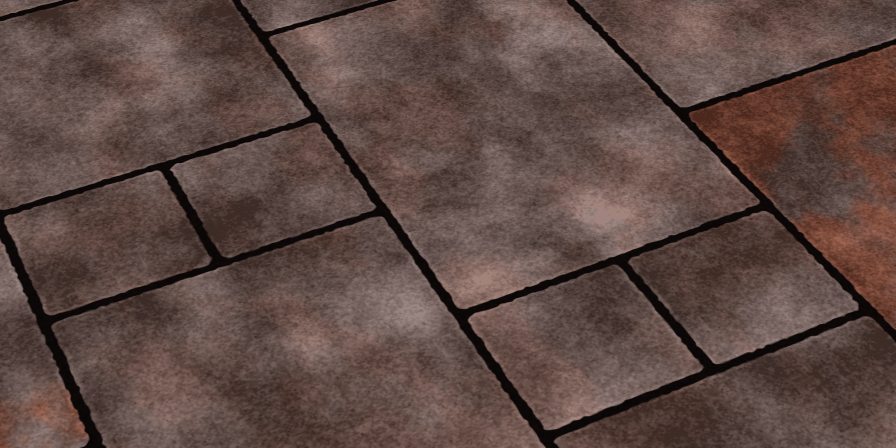
A WebGL 1 fragment shader for this texture:

```glsl
precision highp float;
// Weathered concrete paving in perspective: long slabs, square slabs and pairs of small stones.

uniform vec2 u_resolution;

#define JOINT 0.014        // half the gap between stones
#define CORNER 0.022       // corner radius
#define RAGGED 0.007       // chipping of the edges
#define CLOUD 1.35         // contrast of the large blotches
#define GRAIN 0.48         // contrast of the sandy surface
#define RUST 0.85          // strength of the rusty bloom
#define DARK vec3(0.235, 0.170, 0.152)
#define LIGHT vec3(0.605, 0.525, 0.510)
#define RUST_TINT vec3(1.30, 0.91, 0.72)
#define GAP_COLOR vec3(0.045, 0.028, 0.026)

float hash(vec2 p) {
  vec3 h = fract(p.xyx * vec3(0.1031, 0.1030, 0.0973));
  h += dot(h, h.yzx + 33.33);
  return fract((h.x + h.y) * h.z);
}

float noise(vec2 p) {
  vec2 i = floor(p), f = fract(p);
  f = f * f * (3.0 - 2.0 * f);
  return mix(mix(hash(i), hash(i + vec2(1.0, 0.0)), f.x),
             mix(hash(i + vec2(0.0, 1.0)), hash(i + vec2(1.0, 1.0)), f.x), f.y);
}

float fbm(vec2 p) {
  float sum = 0.0, amp = 0.5;
  for (int i = 0; i < 5; i++) {
    sum += amp * noise(p);
    p = mat2(1.6, 1.2, -1.2, 1.6) * p + 7.3;
    amp *= 0.55;
  }
  return sum / 1.055;
}

// Ground plane: x counts columns, y runs towards the viewer at the same scale.
vec2 groundPlane(vec2 p, float depth) {
  return vec2((3.817 * p.x + 5.667) / depth - 1.691,
              (3.78 - (10.94 - p.x) / depth) * 2.016);
}

// Stone under a ground point: xy = offset from its centre, zw = half its size.
vec4 findStone(vec2 g, out vec2 id, out float units) {
  float column = floor(g.x);
  float row = 2.0 * g.y - floor(1.5 * column);
  float t = mod(row, 6.0);
  float first = mod(column + 1.0, 4.0) < 2.0 ? 2.0 : 3.0;
  float start = 0.0;
  units = first;
  if (t >= first + 1.0) {
    start = first + 1.0;
    units = 5.0 - first;
  } else if (t >= first) {
    start = first;
    units = 1.0;
  }
  float split = units < 1.5 ? 2.0 : 1.0;
  float across = g.x * split;
  id = vec2(floor(across) / split, floor(row / 6.0) * 6.0 + start);
  return vec4((fract(across) - 0.5) / split, (t - start - 0.5 * units) * 0.5,
              0.5 / split, 0.25 * units);
}

float roundedBox(vec2 p, vec2 halfSize, float radius) {
  vec2 q = abs(p) - halfSize + radius;
  return length(max(q, 0.0)) + min(max(q.x, q.y), 0.0) - radius;
}

void main() {
  vec2 p = gl_FragCoord.xy / u_resolution * vec2(2.0, 1.0);
  float depth = 3.852 - p.y;
  vec2 ground = groundPlane(p, depth);
  float pixel = 5.5 / (depth * u_resolution.y);

  vec2 id;
  float units;
  vec4 stone = findStone(ground, id, units);
  float batch = mod(floor(id.x), 3.0);
  float isLong = step(2.5, units);
  float seed = hash(id + 5.7);

  // Outline with small chips
  float edge = roundedBox(stone.xy, stone.zw - JOINT, CORNER);
  edge += RAGGED * (noise(ground * 65.0) - 0.5);

  // Blotches, pale bloom and sandy grain
  vec2 local = ground + id * 17.3;
  float cloud = fbm(local * vec2(4.5, 3.2));
  float bloom = smoothstep(0.47, 0.72, fbm(local * vec2(3.2, 5.0) + 41.0));
  float sand = 0.6 * noise(ground * 150.0) + 0.4 * noise(ground * 75.0 + 9.0);
  float pits = smoothstep(0.78, 0.95, noise(ground * 95.0 + 23.0));
  float pale = isLong * (1.0 - abs(batch - 1.0));
  float tone = 0.37 + CLOUD * (cloud - 0.5) + GRAIN * (sand - 0.5);
  tone += bloom * (0.17 + 0.10 * pale) + 0.12 * (seed - 0.5) + 0.03 * pale;
  tone -= 0.13 * pits;

  // Worn bright rim, with a soft dark shoulder inside it
  float rim = smoothstep(-0.016, -0.006, edge);
  float shoulder = smoothstep(-0.055, -0.012, edge) - rim;
  tone += 0.20 * rim * noise(ground * 22.0) - 0.06 * shoulder;
  vec3 color = mix(DARK, LIGHT, clamp(tone, 0.0, 1.0));

  // Rust covers some long slabs and flecks the others
  float rustMask = smoothstep(0.40, 0.66, fbm(local * vec2(5.0, 3.5) + 83.0));
  float rustAmount = RUST * mix(0.22, 1.0, isLong * step(1.5, batch));
  color *= mix(vec3(1.0), RUST_TINT, rustMask * rustAmount);

  // Dark joints with a little grit
  vec3 gap = GAP_COLOR * (0.6 + 0.8 * sand);
  gl_FragColor = vec4(mix(color, gap, smoothstep(-pixel, pixel, edge)), 1.0);
}
```
